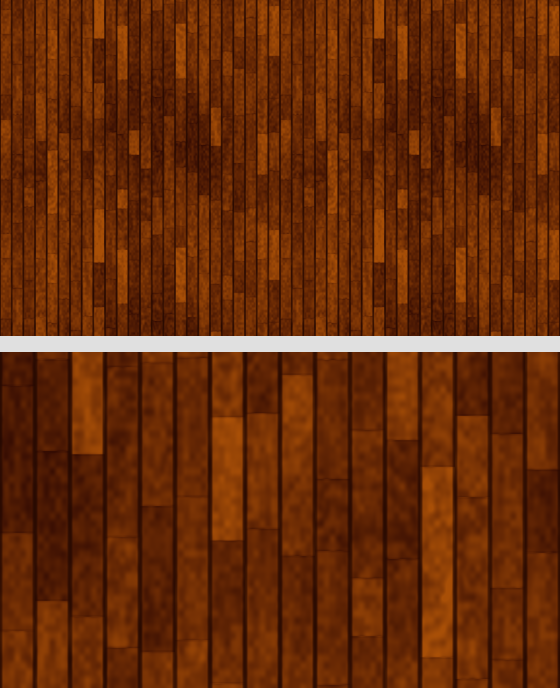
Top, the full canvas; bottom, a detail of the centre.
This texture is drawn by a WebGL 2 fragment shader. Its source:

```glsl
#version 300 es
precision highp float;
// Dark varnished floor of narrow upright boards: a tile of 24 columns, repeated
// twice across and one and a half times down. Jittered cells cut the boards;
// wrapping noise adds grain, and slow waves give the lighter and darker areas.
uniform vec2 u_resolution;
out vec4 fragColor;

const float TAU = 6.2831853;
const float COLUMNS = 24.0;
const float ROWS = 5.0;

float hash(vec2 p) {
  vec3 q = fract(p.xyx * vec3(0.1031, 0.1030, 0.0973));
  q += dot(q, q.yzx + 33.33);
  return fract((q.x + q.y) * q.z);
}

// Value noise whose cells wrap at the given period
float noise(vec2 p, vec2 period, float seed) {
  vec2 cell = floor(p);
  vec2 f = fract(p);
  f = f * f * (3.0 - 2.0 * f);
  vec2 a = mod(cell, period) + seed;
  vec2 b = mod(cell + 1.0, period) + seed;
  return mix(mix(hash(a), hash(vec2(b.x, a.y)), f.x),
             mix(hash(vec2(a.x, b.y)), hash(b), f.x), f.y);
}

// Brightness of one board: mostly middling, now and then pale
float boardTone(float column, float row) {
  float h = hash(vec2(column + 7.0, mod(row, ROWS) + 31.0));
  return 0.48 * (h - 0.5) + 0.26 * smoothstep(0.86, 0.94, h);
}

// Fine pores, long streaks and slanted figure within a board
float woodGrain(vec2 tile, float across, float seed) {
  vec2 p = tile * vec2(COLUMNS, 1.0);
  float pores = noise(p * vec2(6.0, 90.0), vec2(144.0, 90.0), seed);
  float streaks = noise(p * vec2(4.0, 14.0), vec2(96.0, 14.0), seed + 17.0);
  float warp = noise(p * vec2(2.0, 18.0), vec2(48.0, 18.0), seed + 41.0);
  float slant = mix(-7.0, 7.0, hash(vec2(seed, 3.0)));
  float figure = sin(TAU * 20.0 * tile.y + slant * across + 7.0 * warp);
  float figured = smoothstep(0.35, 0.9, hash(vec2(seed, 9.0)));
  return 0.32 * (pores - 0.5) + 0.30 * (streaks - 0.5) + 0.09 * figured * figure;
}

// Broad stain: pale near the upper left of the tile, dark past its centre
float stain(vec2 tile) {
  float waves = 0.08 * cos(TAU * (tile.x - 0.07)) + 0.10 * cos(TAU * (tile.y - 0.2));
  float patches = noise(tile * vec2(6.0, 5.0), vec2(6.0, 5.0), 60.0);
  return waves + 0.20 * (patches - 0.5);
}

void main() {
  vec2 uv = gl_FragCoord.xy / u_resolution;
  vec2 tile = fract(vec2(uv.x, 1.0 - uv.y) * vec2(2.0, 1.5));
  vec2 pixel = vec2(2.0 * COLUMNS, 1.5 * ROWS) / u_resolution;

  // Column, and the pair of boards that meet in this cell
  float column = floor(tile.x * COLUMNS);
  float across = fract(tile.x * COLUMNS);
  float along = mod(tile.y * ROWS + ROWS * hash(vec2(column, 5.0)), ROWS);
  float row = floor(along);
  float joint = mix(0.1, 0.9, hash(vec2(column + 2.0, row + 11.0)));
  float past = fract(along) - joint;
  float board = mod(row - 1.0 + step(0.0, past), ROWS);
  float seed = floor(200.0 * hash(vec2(column + 13.0, board + 23.0)));

  // Layered brightness
  float tone = 0.53 + stain(tile) + woodGrain(tile, across, seed);
  tone += mix(boardTone(column, row - 1.0), boardTone(column, row),
              smoothstep(-pixel.y, pixel.y, past));
  tone -= 0.14 * (1.0 - smoothstep(0.0, 0.012 + pixel.y, abs(past)));

  // Wood colours from shadow through brown to amber
  vec3 wood = mix(vec3(0.24, 0.065, 0.01), vec3(0.41, 0.16, 0.015),
                  clamp(tone * 2.0, -0.2, 1.0));
  wood = mix(wood, vec3(0.60, 0.275, 0.025), clamp(tone * 2.0 - 1.0, 0.0, 1.3));

  // Soft dark gaps between columns, slightly uneven in depth
  float edge = min(across, 1.0 - across);
  float gap = 1.0 - smoothstep(0.02, 0.09 + 0.5 * pixel.x, edge);
  float wear = noise(tile * vec2(COLUMNS, 24.0) + vec2(0.5, 0.0), vec2(COLUMNS, 24.0), 90.0);
  wood = mix(wood, vec3(0.15, 0.035, 0.005), gap * mix(0.65, 1.0, wear));

  fragColor = vec4(wood, 1.0);
}
```
